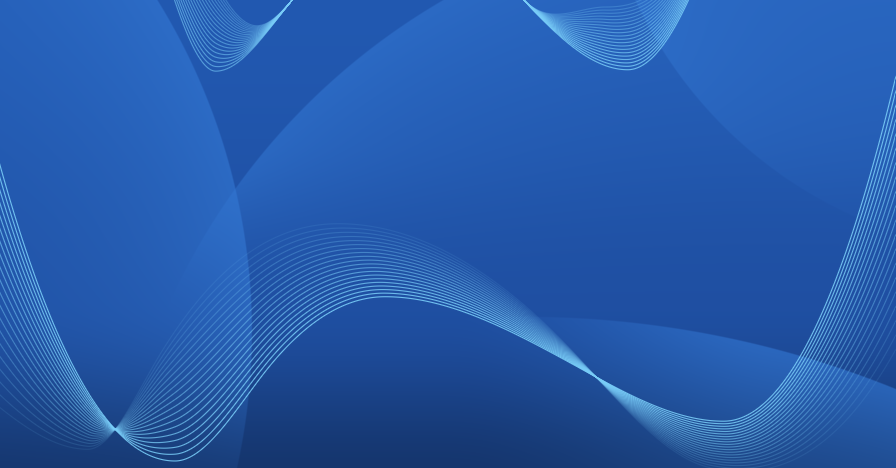
A WebGL 1 fragment shader for this background:

```glsl
precision highp float;
// Blue gradient backdrop with translucent curved sheets and flowing ribbons of fine lines.
uniform vec2 u_resolution;

const vec3 SKY_BLUE = vec3(0.13, 0.345, 0.69);
const vec3 MID_BLUE = vec3(0.12, 0.31, 0.635);
const vec3 DEEP_BLUE = vec3(0.08, 0.205, 0.42);
const vec3 SHEET_BLUE = vec3(0.20, 0.47, 0.83);
const vec3 LINE_BLUE = vec3(0.47, 0.80, 0.97);
const float LINE_HALF_WIDTH = 0.0012;

// Disc that is brightest at its rim and fades towards its centre.
float sheet(vec2 p, vec2 centre, float radius, float fade, float px) {
  float depth = radius - length(p - centre);
  return smoothstep(-px, px, depth) * exp(-max(depth, 0.0) / fade);
}

// Cubic span between two knots; each knot holds x, height and slope.
float span(float x, vec3 a, vec3 b) {
  float w = b.x - a.x;
  float t = clamp((x - a.x) / w, 0.0, 1.0);
  float s = 1.0 - t;
  return a.y * s * s * (1.0 + 2.0 * t) + b.y * t * t * (3.0 - 2.0 * t)
    + w * s * t * (a.z * s - b.z * t);
}

float valley(float x, vec3 a, vec3 b, vec3 c) {
  return x < b.x ? span(x, a, b) : span(x, b, c);
}

// Lead edge of the long ribbon.
float leadEdge(float x) {
  vec3 low = vec3(0.373, 0.015, 0.0);
  vec3 rise = vec3(0.560, 0.199, 1.3);
  vec3 crest = vec3(0.821, 0.366, 0.0);
  vec3 fall = vec3(1.244, 0.209, -0.55);
  if (x < rise.x) return valley(x, vec3(0.0, 0.647, -3.6), low, rise);
  if (x < fall.x) return valley(x, rise, crest, fall);
  return valley(x, fall, vec3(1.542, 0.100, 0.0), vec3(1.910, 0.838, 4.2));
}

// Faint trailing edge of the long ribbon.
float trailEdge(float x) {
  vec3 low = vec3(0.187, 0.040, 0.0);
  vec3 rise = vec3(0.348, 0.254, 1.6);
  vec3 crest = vec3(0.721, 0.522, 0.0);
  vec3 fall = vec3(1.244, 0.224, -1.1);
  if (x < rise.x) return valley(x, vec3(0.0, 0.129, -0.8), low, rise);
  if (x < fall.x) return valley(x, rise, crest, fall);
  return valley(x, fall, vec3(1.517, 0.0, -0.2), vec3(1.910, 0.254, 1.8));
}

// Edge pairs of each ribbon: lead height, trail height.
vec2 longEdges(float x) {
  return vec2(leadEdge(x), trailEdge(x));
}

vec2 leftEdges(float x) {
  vec3 end = vec3(0.627, 1.005, 1.2);
  return vec2(valley(x, vec3(0.368, 1.012, -3.0), vec3(0.460, 0.848, 0.0), end),
    valley(x, vec3(0.368, 1.250, -2.5), vec3(0.547, 0.945, 0.0), end));
}

vec2 rightEdges(float x) {
  vec3 start = vec3(1.112, 1.005, -1.1);
  return vec2(valley(x, start, vec3(1.338, 0.851, 0.0), vec3(1.470, 1.005, 2.2)),
    valley(x, start, vec3(1.290, 0.985, 0.0), vec3(1.470, 1.120, 2.0)));
}

// Fine lines spread evenly between two edges, dimming towards the trail.
float ribbon(float y, vec2 edges, vec2 slopes, vec2 strength, float px) {
  const int LINES = 20;
  float clear = 1.0;
  for (int i = 0; i < LINES; i++) {
    float t = float(i) / float(LINES - 1);
    float slope = mix(slopes.x, slopes.y, t);
    float d = abs(y - mix(edges.x, edges.y, t)) / sqrt(1.0 + slope * slope);
    float cover = clamp((LINE_HALF_WIDTH - d) / px + 0.5, 0.0, 1.0);
    clear *= 1.0 - cover * mix(strength.x, strength.y, t);
  }
  return 1.0 - clear;
}

void main() {
  float px = 1.0 / u_resolution.y;
  vec2 p = gl_FragCoord.xy * px;
  p.x *= 1.910 * u_resolution.y / u_resolution.x;

  // Vertical gradient
  vec3 color = mix(DEEP_BLUE, MID_BLUE, smoothstep(-0.05, 0.36, p.y));
  color = mix(color, SKY_BLUE, smoothstep(0.3, 1.0, p.y));

  // Translucent sheets
  float left = sheet(p, vec2(-0.811, 0.291), 1.348, 0.36, px);
  float middle = sheet(p, vec2(1.662, -0.234), 1.427, 0.34, px);
  float corner = sheet(p, vec2(2.206, 1.393), 0.938, 0.32, px);
  float floorSheet = sheet(p, vec2(1.119, -1.781), 2.104, 0.30, px);
  color = mix(color, SHEET_BLUE, 0.62 * left * smoothstep(-0.2, 0.5, p.y));
  color = mix(color, SHEET_BLUE, 0.55 * middle * smoothstep(0.32, 0.70, p.y));
  color = mix(color, SHEET_BLUE, 0.48 * corner * smoothstep(0.42, 0.95, p.y));
  color = mix(color, SHEET_BLUE, 0.62 * floorSheet * smoothstep(0.95, 1.65, p.x));

  // Line ribbons, with slopes taken from a small step along x
  float e = 0.002;
  vec2 a = longEdges(p.x);
  vec2 b = leftEdges(p.x);
  vec2 c = rightEdges(p.x);
  float lines = ribbon(p.y, a, (longEdges(p.x + e) - a) / e, vec2(0.9, 0.10), px);
  float leftLines = ribbon(p.y, b, (leftEdges(p.x + e) - b) / e, vec2(0.60, 0.30), px);
  float rightLines = ribbon(p.y, c, (rightEdges(p.x + e) - c) / e, vec2(0.85, 0.25), px);
  leftLines *= step(0.368, p.x) * step(p.x, 0.627);
  rightLines *= step(1.112, p.x) * step(p.x, 1.470);
  color = mix(color, LINE_BLUE, max(lines, max(leftLines, rightLines)));
  gl_FragColor = vec4(color, 1.0);
}
```
